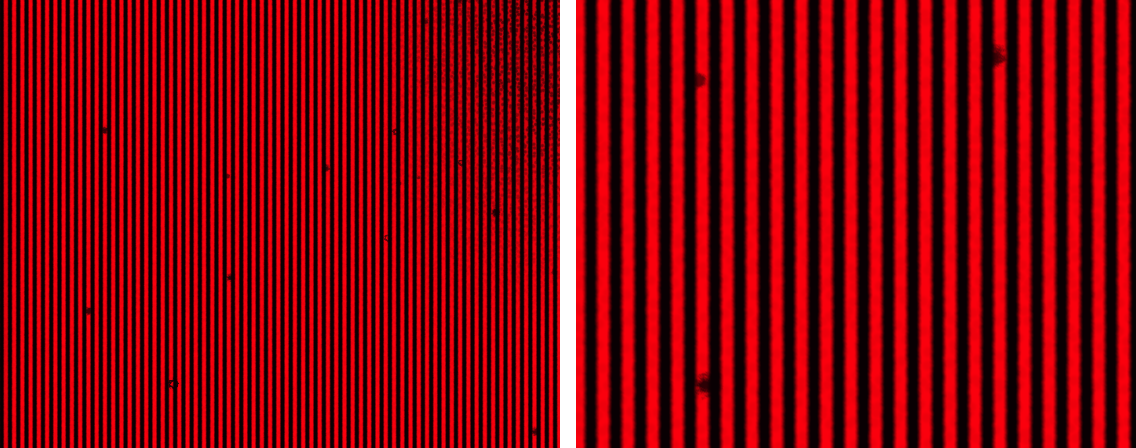
Left: the whole. Right: its middle third, enlarged.
This pattern is drawn by a Shadertoy shader. Its source:

```glsl
// Fine vertical red stripes on near-black, with soft, slightly ragged edges.
// A periodic distance gives the stripes; layered sines roughen them, cellular
// noise pits the upper right, and a hashed loop scatters small dark smudges.

#define STRIPES 67.8        // repeats across the canvas
#define PHASE 0.706         // centre of the first stripe, in repeats
#define HALF_WIDTH 0.25     // half a stripe, in repeats
#define SOFTNESS 0.135      // half the edge blur, in repeats
#define RAGGED 0.022        // edge wobble, in repeats
#define PIT_SCALE 105.0     // pits per canvas height
#define PIT_DEPTH 0.65
#define SMUDGES 16
#define SMUDGE_SIZE 0.009   // radius, in canvas heights
#define RED vec3(0.985, 0.0, 0.05)
#define BLACK vec3(0.035, 0.0, 0.01)

vec2 hash2(vec2 p) {
    vec3 q = fract(p.xyx * vec3(0.1031, 0.1030, 0.0973));
    q += dot(q, q.yzx + 33.33);
    return fract((q.xx + q.yz) * q.zy);
}

// Distance to the nearest jittered cell point
float cellular(vec2 p) {
    vec2 cell = floor(p), f = p - cell;
    float nearest = 2.0;
    for (int y = -1; y <= 1; y++)
    for (int x = -1; x <= 1; x++) {
        vec2 o = vec2(x, y);
        nearest = min(nearest, length(o + hash2(cell + o) - f));
    }
    return nearest;
}

// Layered sines, roughly -1 to 1
float ripple(vec2 p) {
    float sum = 0.0, amp = 0.5;
    for (int i = 0; i < 4; i++) {
        sum += amp * sin(p.x + 1.7 * sin(p.y)) * cos(p.y - 0.6 * p.x);
        p = mat2(1.5, 1.1, -1.1, 1.5) * p + 2.3;
        amp *= 0.6;
    }
    return sum;
}

// Darkness of scattered blots, some hollow like dried droplets
float smudges(vec2 p, float aspect) {
    float dark = 0.0;
    float warp = 0.35 * ripple(p * 330.0);
    for (int i = 0; i < SMUDGES; i++) {
        vec2 id = vec2(float(i) + 3.0, 17.0);
        vec2 centre = hash2(id) * vec2(aspect, 1.0);
        vec2 kind = hash2(id + 41.0);
        float r = length(p - centre) / (SMUDGE_SIZE * mix(0.6, 1.2, kind.x)) + warp;
        float blot = 1.0 - smoothstep(0.3, 1.2, r);
        float ring = 1.0 - smoothstep(0.1, 0.45, abs(r - 0.8));
        float shape = kind.y > 0.65 ? ring : blot;
        dark = max(dark, shape * mix(0.45, 0.9, kind.x));
    }
    return dark;
}

void mainImage(out vec4 fragColor, in vec2 fragCoord) {
    vec2 uv = fragCoord / iResolution.xy;
    vec2 p = fragCoord / iResolution.y;
    float aspect = iResolution.x / iResolution.y;

    // Stripes
    float repeatX = uv.x * STRIPES - PHASE;
    float dist = abs(fract(repeatX + 0.5) - 0.5);
    dist += RAGGED * ripple(p * vec2(190.0, 260.0));
    float soft = max(SOFTNESS, 0.75 * STRIPES / iResolution.x);
    float stripe = 1.0 - smoothstep(HALF_WIDTH - soft, HALF_WIDTH + soft, dist);

    // Wear: dim, pitted upper right corner and faint unevenness elsewhere
    float worn = smoothstep(0.6, 1.0, uv.x) * smoothstep(0.2, 0.95, uv.y);
    float pits = 1.0 - smoothstep(0.15, 0.6, cellular(p * PIT_SCALE));
    float patches = 0.65 + 0.35 * ripple(p * 22.0);
    float light = 1.0 - 0.22 * worn - PIT_DEPTH * worn * pits * patches;
    light *= 1.0 - 0.05 * pits;
    light *= 1.0 - 0.12 * (1.0 - smoothstep(0.0, 0.03, uv.x));
    light *= 1.0 - smudges(p, aspect);

    fragColor = vec4(mix(BLACK, RED, stripe * clamp(light, 0.0, 1.0)), 1.0);
}
```
